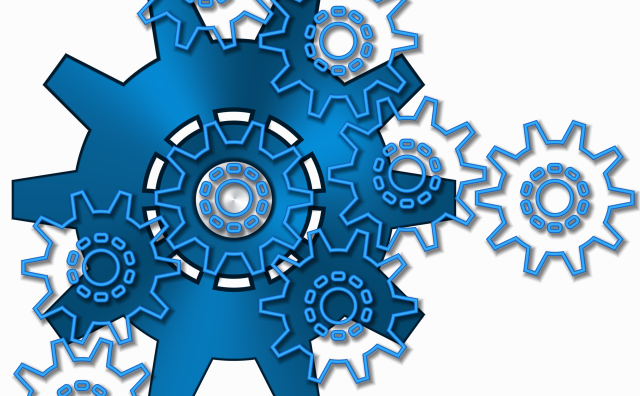
This background is drawn by a WebGL 2 fragment shader. Its source:

```glsl
#version 300 es
precision highp float;
// Glowing blue outlined gears scattered over one large brushed-steel gear on white.
uniform vec2 u_resolution;
out vec4 outColor;

#define CANVAS_HEIGHT 4.74
#define TEETH 10.0
#define LINE_HALF_WIDTH 0.025
#define SHADOW_BLUR 0.08
#define SHADOW_STRENGTH 0.5
#define SHADOW_OFFSET vec2(0.03, -0.035)
#define WHEEL_CENTER vec2(2.80, 2.35)

const vec3 PAPER = vec3(0.99);
const vec3 SILVER = vec3(0.65, 0.67, 0.69);
const vec3 NAVY = vec3(0.0, 0.10, 0.17);
const vec3 DEEP = vec3(0.01, 0.24, 0.37);
const vec3 STEEL = vec3(0.03, 0.39, 0.60);
const vec3 GLEAM = vec3(0.02, 0.56, 0.86);
const vec3 LINE_EDGE = vec3(0.05, 0.35, 0.75);
const vec3 LINE_CORE = vec3(0.20, 0.67, 0.97);

const vec2 GEARS[8] = vec2[8](
    vec2(2.46, 5.07), vec2(4.05, 4.25), vec2(4.87, 2.66), vec2(6.64, 2.37),
    vec2(2.80, 2.37), vec2(1.21, 1.54), vec2(4.05, 1.08), vec2(0.98, -0.23));

// Folds the plane into one sector; x then runs along the sector's axis.
vec2 foldSector(vec2 p, float turn) {
    float sector = radians(360.0) / TEETH;
    float a = atan(p.y, p.x) - turn * sector;
    a -= sector * floor(a / sector + 0.5);
    return length(p) * vec2(cos(a), sin(a));
}

// Round body joined with tapered teeth.
float gearDistance(vec2 p, float root, float tip, float rootHalf, float tipHalf) {
    vec2 q = foldSector(p, 0.0);
    float slope = (rootHalf - tipHalf) / (tip - root);
    float side = (abs(q.y) - rootHalf + slope * (q.x - root)) / sqrt(1.0 + slope * slope);
    return min(length(p) - root, max(q.x - tip, side));
}

float roundBox(vec2 p, vec2 halfSize, float radius) {
    vec2 d = abs(p) - halfSize + radius;
    return length(max(d, 0.0)) + min(max(d.x, d.y), 0.0) - radius;
}

// Distance to the strokes of a small gear: rim, hub ring and chain of links.
float strokeDistance(vec2 p) {
    float rim = abs(gearDistance(p, 0.67, 0.93, 0.115, 0.065));
    float hub = abs(length(p) - 0.205);
    vec2 link = foldSector(p, 0.5) - vec2(0.355, 0.0);
    float chain = abs(roundBox(link, vec2(0.040, 0.068), 0.03));
    return min(rim, min(hub, chain));
}

// Soft angular highlight around a direction given in degrees.
float sheen(float angle, float direction, float sharpness) {
    return exp(sharpness * (cos(angle - radians(direction)) - 1.0));
}

// Conical reflections on the large wheel, with a separate inner plate.
vec3 brushedSteel(vec2 p, float aa) {
    float r = length(p);
    float a = atan(p.y, p.x);
    float outer = smoothstep(1.4, 2.4, r);
    float light = 0.44
        + 0.50 * sheen(a, 122.0, 16.0)
        + 0.55 * sheen(a, 33.0, 9.0) * (1.0 - outer)
        + 0.38 * sheen(a, -105.0, 9.0)
        - 0.34 * sheen(a, 78.0, 12.0)
        - 0.32 * sheen(a, -42.0, 6.0)
        - 0.34 * sheen(a, -142.0, 8.0)
        - 0.20 * sheen(a, 8.0, 12.0) * outer;
    float plate = 0.42 + 0.50 * sheen(a, -12.0, 3.0) - 0.28 * sheen(a, 115.0, 3.0);
    light = mix(plate, light, smoothstep(0.88 - aa, 0.94 + aa, r));
    vec3 color = mix(DEEP, STEEL, clamp(light * 2.0, 0.0, 1.0));
    return mix(color, GLEAM, clamp(light * 2.0 - 1.0, 0.0, 1.0));
}

float fill(float d, float aa) {
    return 1.0 - smoothstep(-aa, aa, d);
}

vec3 drawWheel(vec3 color, vec2 p, float aa) {
    float r = length(p);
    float a = atan(p.y, p.x);
    float body = gearDistance(p, 1.93, 2.66, 0.35, 0.235);
    vec3 metal = brushedSteel(p, aa);

    // Dark bevel, thicker along the upper side
    float bevel = 0.022 + 0.02 * max(sin(a), 0.0);
    metal = mix(NAVY, metal, smoothstep(bevel - aa, bevel + 2.0 * aa, -body));

    // Ring of slots with dark walls
    vec2 q = foldSector(p, 0.5);
    float slot = max(abs(r - 1.0) - 0.105, abs(q.y) - 0.235 * r);
    metal = mix(metal, NAVY, fill(slot, aa));
    metal = mix(metal, PAPER, fill(slot + 0.052, aa));

    // Central opening with a silver lining
    metal = mix(metal, NAVY, 0.9 * fill(r - 0.50, 0.03));
    vec3 lining = mix(SILVER, PAPER, 0.65 + 0.35 * cos(2.0 * a + 0.8));
    metal = mix(metal, lining, fill(r - 0.455, aa));
    return mix(color, metal, fill(body, aa));
}

void main() {
    float unit = CANVAS_HEIGHT / u_resolution.y;
    vec2 p = gl_FragCoord.xy * unit;
    float aa = 0.7 * unit;
    vec3 color = drawWheel(PAPER, p - WHEEL_CENTER, aa);

    // Each small gear is a shadowed, tube-like outline
    for (int i = 0; i < 8; i++) {
        vec2 local = p - GEARS[i];
        float shade = 1.0 - smoothstep(0.0, SHADOW_BLUR, strokeDistance(local - SHADOW_OFFSET));
        color *= 1.0 - SHADOW_STRENGTH * shade;
        float d = strokeDistance(local);
        vec3 tube = mix(LINE_CORE, LINE_EDGE, smoothstep(0.005, LINE_HALF_WIDTH, d));
        color = mix(color, tube, fill(d - LINE_HALF_WIDTH, aa));
    }
    outColor = vec4(color, 1.0);
}
```
